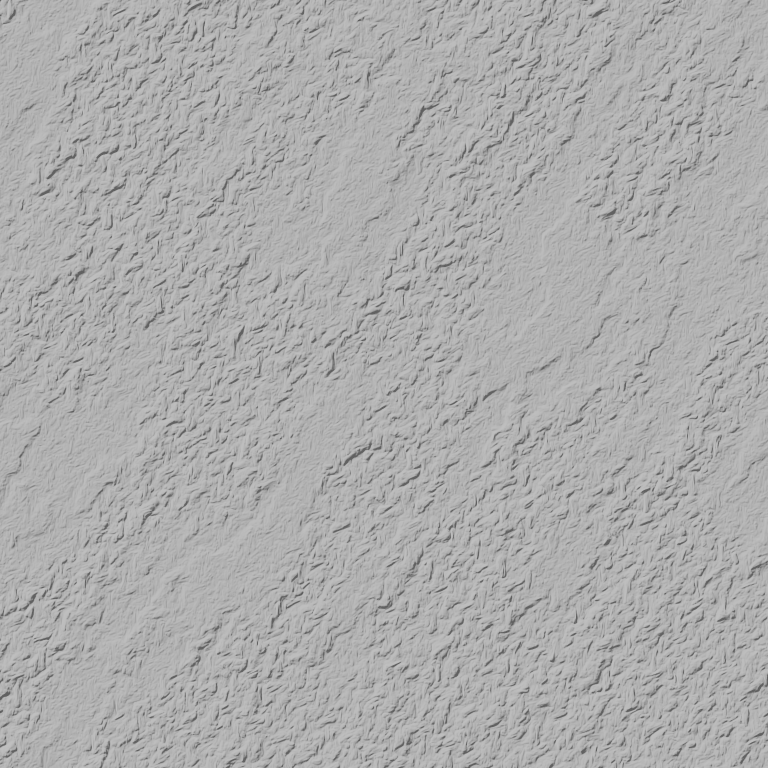
A WebGL 2 fragment shader for this texture:

```glsl
#version 300 es
precision highp float;

uniform vec2 u_resolution;
out vec4 fragColor;

// Tone
const float BRIGHTEST = 0.75;
const float SHADE_DEPTH = 0.055;
const float CONTRAST = 1.75;
const float DEEPEST_SHADE = 1.9;

// Relief, in canvas units
const vec2 LIGHT_DIR = vec2(-0.6, 0.8);
const float SLOPE_STEP = 0.0021;
const vec2 TROWEL_DIR = vec2(0.53, 0.848);
const vec2 TROWEL_STRETCH = vec2(0.78, 1.12);
const vec3 GRAIN_FREQ = vec3(58.0, 112.0, 225.0);
const vec3 GRAIN_RELIEF = vec3(0.40, 0.46, 0.42);
const float PATCH_FREQ = 7.0;
const float PATCH_ROUGHNESS = 0.3;
const float LEDGE_FREQ = 19.0;
const float LEDGE_HEIGHT = 0.0035;
const float WARP_FREQ = 150.0;
const float WARP_AMOUNT = 0.42;
const int SAMPLES = 2;

vec3 hash3(vec2 cell) {
    vec3 q = fract(cell.xyx * vec3(0.1031, 0.1030, 0.0973));
    q += dot(q, q.yzx + 33.33);
    return fract((q.xxy + q.yzz) * q.zyx);
}

float valueNoise(vec2 p) {
    vec2 cell = floor(p);
    vec2 f = fract(p);
    f = f * f * (3.0 - 2.0 * f);
    float low = mix(hash3(cell).x, hash3(cell + vec2(1, 0)).x, f.x);
    float high = mix(hash3(cell + vec2(0, 1)).x, hash3(cell + vec2(1, 1)).x, f.x);
    return mix(low, high, f.y);
}

float layeredNoise(vec2 p) {
    return 0.6 * valueNoise(p) + 0.28 * valueNoise(p * 2.1 + 17.3)
         + 0.12 * valueNoise(p * 4.3 + 41.7);
}

// Cellular grains: flat-topped domes of random size, the highest one wins
float grains(vec2 p) {
    vec2 cell = floor(p);
    float top = 0.0;
    for (int y = -1; y <= 1; y++) {
        for (int x = -1; x <= 1; x++) {
            vec2 neighbour = cell + vec2(x, y);
            vec3 rnd = hash3(neighbour);
            vec2 offset = neighbour + rnd.xy - p;
            float radius = mix(0.32, 0.72, rnd.z);
            float t = dot(offset, offset) / (radius * radius);
            float rise = mix(0.2, 0.58, fract(rnd.z * 7.0 + rnd.x));
            top = max(top, rise * (1.0 - t * t));
        }
    }
    return top;
}

// Layered sines make the outlines ragged
vec2 ragged(vec2 p) {
    float freq = WARP_FREQ;
    for (int i = 0; i < 3; i++) {
        p += WARP_AMOUNT / freq * sin(freq * p.yx + vec2(1.3, 4.1) * float(i + 1));
        freq *= 1.93;
    }
    return p;
}

float plasterHeight(vec2 uv) {
    vec2 across = vec2(TROWEL_DIR.y, -TROWEL_DIR.x);
    vec2 p = vec2(dot(uv, TROWEL_DIR), dot(uv, across)) * TROWEL_STRETCH + 3.0;

    // Smoothed patches drawn out along the trowel strokes
    float patchNoise = layeredNoise(p * PATCH_FREQ * vec2(0.7, 1.5));
    float roughness = mix(PATCH_ROUGHNESS, 1.0, smoothstep(0.32, 0.52, patchNoise));

    vec2 q = ragged(p);
    float ledge = smoothstep(0.5, 0.64, layeredNoise(q * LEDGE_FREQ * vec2(0.8, 1.2)));

    vec3 relief = GRAIN_RELIEF / GRAIN_FREQ;
    float coarse = relief.x * grains(q * GRAIN_FREQ.x);
    float medium = relief.y * grains(q * GRAIN_FREQ.y + 37.4);
    float fine = relief.z * grains(q * GRAIN_FREQ.z + 91.8);
    return roughness * (coarse + medium) + fine + LEDGE_HEIGHT * ledge;
}

// Slopes facing the light level off, slopes facing away darken quickly
float plasterTone(vec2 uv) {
    float here = plasterHeight(uv);
    float lightward = plasterHeight(uv + LIGHT_DIR * SLOPE_STEP);
    float slope = (here - lightward) / SLOPE_STEP;
    return BRIGHTEST - SHADE_DEPTH * exp(min(-CONTRAST * slope, DEEPEST_SHADE));
}

void main() {
    float scale = min(u_resolution.x, u_resolution.y);
    float tone = 0.0;

    // Average a small grid inside each pixel
    for (int y = 0; y < SAMPLES; y++) {
        for (int x = 0; x < SAMPLES; x++) {
            vec2 shift = (vec2(x, y) + 0.5) / float(SAMPLES) - 0.5;
            tone += plasterTone((gl_FragCoord.xy + shift) / scale);
        }
    }
    fragColor = vec4(vec3(tone / float(SAMPLES * SAMPLES)), 1.0);
}
```
